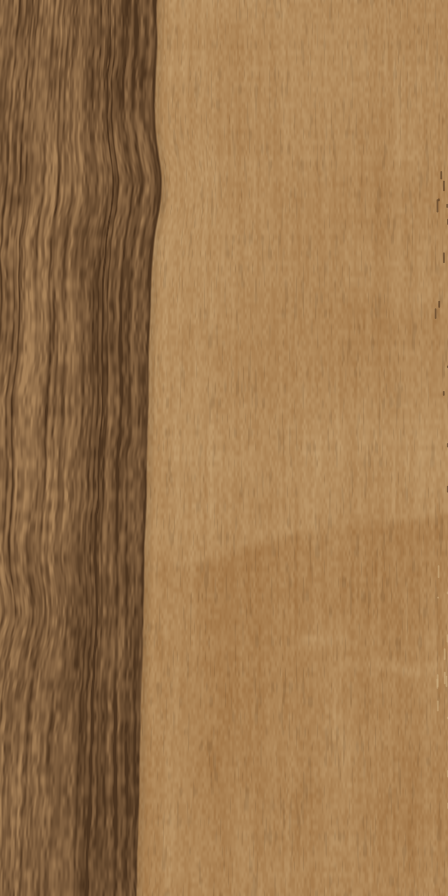
A WebGL 2 fragment shader for this texture:

```glsl
#version 300 es
precision highp float;
// Wood veneer: dark striped heartwood on the left, pale honey sapwood with a tide line on the right.
uniform vec2 u_resolution;
out vec4 fragColor;

const vec3 BARK_DARK = vec3(0.300, 0.205, 0.120);
const vec3 HEART_MID = vec3(0.475, 0.350, 0.228);
const vec3 HEART_LIGHT = vec3(0.660, 0.510, 0.345);
const vec3 SAP_HONEY = vec3(0.620, 0.445, 0.260);
const vec3 SAP_PALE = vec3(0.760, 0.618, 0.435);
const float EDGE_SOFTNESS = 0.003;
const float STRIPE_CONTRAST = 0.30;
const float FIBRE_CONTRAST = 0.46;
const float FLECK_CONTRAST = 0.46;
const float SAP_FIBRE = 0.24;
const float SAP_TOOTH = 0.36;
const float PORE_DARKNESS = 0.07;
const int MARK_COUNT = 26;

float hash(vec2 p) {
    return fract(sin(dot(p, vec2(127.1, 311.7))) * 43758.5453);
}

float noise(vec2 p) {
    vec2 i = floor(p), f = fract(p);
    f = f * f * (3.0 - 2.0 * f);
    return mix(mix(hash(i), hash(i + vec2(1, 0)), f.x),
               mix(hash(i + vec2(0, 1)), hash(i + vec2(1, 1)), f.x), f.y);
}

float fbm(vec2 p) {
    float sum = 0.0, gain = 0.5;
    for (int i = 0; i < 4; i++) {
        sum += gain * noise(p);
        p = p * 2.03 + 17.3;
        gain *= 0.5;
    }
    return sum / 0.9375;
}

// Soft elliptical spot
float blob(vec2 p, vec2 centre, vec2 radius) {
    vec2 d = (p - centre) / radius;
    return exp(-dot(d, d));
}

float bump(float x, float centre, float width) {
    float d = (x - centre) / width;
    return exp(-d * d);
}

// Boundary between heartwood and sapwood
float heartEdge(float y) {
    return 0.306 + 0.046 * y + 0.018 * bump(y, 0.79, 0.045)
         + 0.006 * (fbm(vec2(3.0, y * 18.0)) - 0.5);
}

// Winding vein through the heartwood
float veinPath(float y) {
    return 0.045 + 0.11 * y + 0.020 * bump(y, 0.32, 0.045)
         + 0.012 * (noise(vec2(8.0, y * 11.0)) - 0.5);
}

vec3 heartwood(vec2 uv, float edge) {
    // Grain follows the sway of the vein and of the boundary
    float vein = veinPath(uv.y);
    float sway = mix(vein - 0.10, edge - 0.33, smoothstep(0.04, 0.30, uv.x));
    float grain = uv.x - sway + 0.010 * (noise(vec2(uv.x * 7.0, uv.y * 9.0)) - 0.5);
    grain += 0.004 * (noise(vec2(uv.x * 20.0, uv.y * 45.0)) - 0.5);

    // Broad light and dark zones
    float across = uv.x / edge;
    float tone = 0.62 - 0.22 * smoothstep(0.40, 0.66, across);
    tone += 0.09 * blob(uv, vec2(0.04, 0.50), vec2(0.075, 0.20));
    tone += 0.15 * blob(uv, vec2(0.22, 0.82), vec2(0.10, 0.075));
    tone += 0.08 * blob(uv, vec2(0.03, 0.10), vec2(0.06, 0.14));
    tone += 0.07 * blob(uv, vec2(0.19, 0.42), vec2(0.07, 0.11));
    tone -= 0.13 * blob(uv, vec2(0.14, 0.22), vec2(0.09, 0.14));
    tone -= 0.08 * blob(uv, vec2(0.05, 0.93), vec2(0.14, 0.06));

    // Stripes, fibres and flecks
    float stripes = fbm(vec2(grain * 40.0, uv.y * 2.5)) - 0.5;
    float fibres = noise(vec2(grain * 140.0, uv.y * 11.0)) - 0.5;
    float flecks = noise(vec2(grain * 235.0, uv.y * 85.0)) - 0.5;
    tone += STRIPE_CONTRAST * stripes + FIBRE_CONTRAST * fibres + FLECK_CONTRAST * flecks;

    // Long thin growth lines, irregularly spaced
    float rings = grain * 58.0 + 3.0 * noise(vec2(grain * 16.0, uv.y * 1.5));
    float ringId = floor(rings);
    float strength = hash(vec2(ringId, 4.0)) * (0.4 + noise(vec2(ringId * 7.0, uv.y * 7.0)));
    tone -= 0.48 * strength * bump(fract(rings), 0.5, 0.19);
    tone -= 0.30 * bump(uv.x, vein, 0.0035);
    tone -= 0.28 * bump(uv.x, edge - 0.002, 0.004);
    tone = clamp(tone, 0.0, 1.0);
    return tone < 0.5 ? mix(BARK_DARK, HEART_MID, tone * 2.0)
                      : mix(HEART_MID, HEART_LIGHT, tone * 2.0 - 1.0);
}

vec3 sapwood(vec2 uv, float edge) {
    float grain = uv.x - (edge - 0.33) * smoothstep(0.6, 0.33, uv.x);

    // Cloudy figure, wider than tall
    float clouds = fbm(vec2(uv.x * 4.0 + 2.0, uv.y * 22.0 + uv.x * 2.0)) - 0.5;
    float tone = 0.54 + 0.26 * clouds;
    tone += 0.09 * blob(uv, vec2(0.40, 0.62), vec2(0.12, 0.35));
    tone -= 0.14 * blob(uv, vec2(0.78, 0.62), vec2(0.28, 0.055));
    tone -= 0.08 * blob(uv, vec2(0.85, 0.78), vec2(0.25, 0.04));
    tone += 0.10 * blob(uv, vec2(0.85, 0.49), vec2(0.25, 0.04));

    // Tide line: darker below, fading downwards
    float rise = clamp((uv.x - 0.32) / 0.68, 0.0, 1.0);
    float tide = 0.353 + 0.115 * rise - 0.043 * rise * rise
               + 0.008 * (noise(vec2(uv.x * 14.0, 5.0)) - 0.5);
    float below = smoothstep(0.008, -0.008, uv.y - tide);
    tone -= below * (0.17 + 0.11 * exp((uv.y - tide) * 14.0));

    // Pale vertical bands and wisps in the lower part
    float bands = bump(uv.x, 0.755, 0.035) + 0.6 * bump(uv.x, 0.62, 0.03)
                + 0.8 * bump(uv.x, 0.38, 0.06);
    tone += below * 0.16 * bands * (0.5 + noise(vec2(uv.x * 5.0, uv.y * 12.0)));
    float wave = 0.018 * (fbm(vec2(uv.x * 14.0, 1.0)) - 0.5);
    float ragged = 0.5 + noise(vec2(uv.x * 40.0, uv.y * 30.0));
    tone += 0.26 * ragged * blob(uv, vec2(0.94, 0.255 + wave), vec2(0.12, 0.007));
    tone += 0.17 * ragged * blob(uv, vec2(0.72, 0.282 + wave), vec2(0.09, 0.007));

    // Straight grain: long streaks, thin fibres and fine tooth
    float streaks = noise(vec2(grain * 85.0, uv.y * 2.5)) - 0.5;
    float fibres = noise(vec2(grain * 150.0, uv.y * 14.0)) - 0.5;
    float tooth = noise(vec2(grain * 250.0, uv.y * 170.0)) - 0.5;
    tone += 0.16 * streaks + SAP_FIBRE * fibres + SAP_TOOTH * tooth;
    vec3 colour = mix(SAP_HONEY, SAP_PALE, clamp(tone, 0.0, 1.0));
    float pores = smoothstep(0.65, 0.95, noise(vec2(grain * 254.0, uv.y * 60.0)));
    return colour * (1.0 - PORE_DARKNESS * pores);
}

// Nicks along the right side: pale low down, dark higher up
vec3 edgeMarks(vec3 colour, vec2 uv) {
    for (int i = 0; i < MARK_COUNT; i++) {
        float id = float(i);
        vec2 centre = vec2(1.0 - 0.035 * pow(hash(vec2(id, 1.0)), 3.0),
                           0.08 + 0.76 * hash(vec2(id, 2.0)));
        vec2 d = abs(uv - centre) * vec2(1.0, 2.0);
        d.y = max(d.y - 0.014 * hash(vec2(id, 3.0)), 0.0);
        float mark = smoothstep(0.0035, 0.0005, length(d));
        vec3 ink = centre.y < 0.44 ? vec3(0.80, 0.68, 0.50) : BARK_DARK;
        colour = mix(colour, ink, 0.6 * mark);
    }
    return colour;
}

void main() {
    vec2 uv = gl_FragCoord.xy / u_resolution;
    float edge = heartEdge(uv.y);
    float sapMask = smoothstep(-EDGE_SOFTNESS, EDGE_SOFTNESS, uv.x - edge);
    vec3 colour = mix(heartwood(uv, edge), sapwood(uv, edge), sapMask);
    colour *= 1.0 - 0.08 * sapMask * bump(uv.x, edge + 0.006, 0.008);
    fragColor = vec4(edgeMarks(colour, uv), 1.0);
}
```
